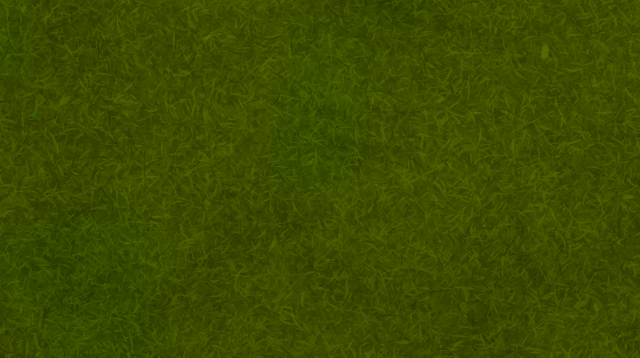
Write a Shadertoy shader that draws this texture.

```glsl
// A dark olive lawn seen from above: tangled blades over mottled soil.
// Layers of rotated grids scatter thin curved strokes on value noise,
// a few broad leaf scraps lie on top, and one tone ramp colours it all.

float hash(vec2 p) {
    return fract(sin(dot(p, vec2(127.1, 311.7))) * 43758.5453);
}

float noise(vec2 p) {
    vec2 i = floor(p), f = fract(p);
    f = f * f * (3.0 - 2.0 * f);
    return mix(mix(hash(i), hash(i + vec2(1, 0)), f.x),
               mix(hash(i + vec2(0, 1)), hash(i + vec2(1, 1)), f.x), f.y);
}

mat2 rotate(float a) {
    float c = cos(a), s = sin(a);
    return mat2(c, s, -s, c);
}

// Paints one layer of tapered, bent blades over the given tone.
float paintBlades(float tone, vec2 p, float size, float seed, float pixel) {
    vec2 g = rotate(seed * 1.7) * p / size + seed * 13.7;
    float soft = 0.7 * pixel / size;
    for (int y = -1; y <= 1; y++)
    for (int x = -1; x <= 1; x++) {
        vec2 id = floor(g) + vec2(x, y);
        vec2 centre = id + vec2(hash(id + 0.3), hash(id + 5.1));
        vec2 q = rotate(6.2832 * hash(id + 9.7)) * (g - centre);
        float halfLength = mix(0.3, 0.85, hash(id + 2.9));
        q.y += (hash(id + 7.3) - 0.5) * 0.9 * q.x * q.x;
        float along = q.x / halfLength;
        float width = mix(0.0016, 0.0036, hash(id + 4.4)) / size;
        float edge = abs(q.y) - width * (1.0 - along * along);
        float mask = smoothstep(soft, -soft, edge) * step(abs(along), 1.0);
        float shade = 0.1 + 0.86 * hash(id + 11.9);
        tone = mix(tone, shade, 0.75 * mask);
    }
    return tone;
}

// Sparse leaf scraps: x is the coverage, y the tone, z the green tint.
vec3 leafScraps(vec2 p, float pixel) {
    vec2 g = p / 0.15;
    vec3 leaf = vec3(0.0);
    for (int y = -1; y <= 1; y++)
    for (int x = -1; x <= 1; x++) {
        vec2 id = floor(g) + vec2(x, y);
        vec2 centre = id + vec2(hash(id + 21.3), hash(id + 25.7));
        vec2 q = rotate(6.2832 * hash(id + 31.1)) * (g - centre) * 0.15;
        q += 0.005 * (noise(p * 90.0 + id) - 0.5);
        float size = mix(0.007, 0.025, pow(hash(id + 37.9), 3.0));
        float slim = mix(0.25, 0.6, hash(id + 41.3));
        float edge = (length(q / vec2(1.0, slim)) - size) * slim;
        float mask = smoothstep(pixel, -pixel, edge) * step(hash(id + 47.7), 0.42);
        vec3 scrap = vec3(mask, 0.72 + 0.4 * hash(id + 51.1), step(0.8, hash(id + 57.3)));
        if (mask > leaf.x) leaf = scrap;
    }
    return leaf;
}

void mainImage(out vec4 fragColor, in vec2 fragCoord) {
    vec2 p = fragCoord / iResolution.y;
    float pixel = 1.0 / iResolution.y;

    // Mottled ground between the blades
    float tone = 0.06 + 0.32 * noise(p * 70.0) + 0.3 * noise(p * 150.0 + 8.0);

    // Tangle of blades in mixed lengths
    for (int i = 0; i < 9; i++) {
        float seed = float(i) + 1.0;
        tone = paintBlades(tone, p, mix(0.024, 0.046, fract(seed * 0.618)), seed, pixel);
    }

    // Broad patches and fine grain
    tone += 0.2 * (noise(p * 5.0 + 3.0) - 0.5) + 0.16 * (noise(p * 22.0) - 0.5);
    tone += 0.1 * (noise(p * 240.0) - 0.5);

    vec3 leaf = leafScraps(p, pixel);
    tone = mix(tone, leaf.y, 0.85 * leaf.x);

    // Olive ramp, with a greener cast in some patches and scraps
    vec3 color = mix(vec3(0.17, 0.205, 0.0), vec3(0.32, 0.405, 0.0), tone);
    float green = 0.35 * smoothstep(0.6, 0.9, noise(p * 3.5 + 17.0));
    green = max(green, 0.8 * leaf.x * leaf.z);
    color.r *= 1.0 - 0.3 * green;
    fragColor = vec4(clamp(color, 0.0, 1.0), 1.0);
}
```
